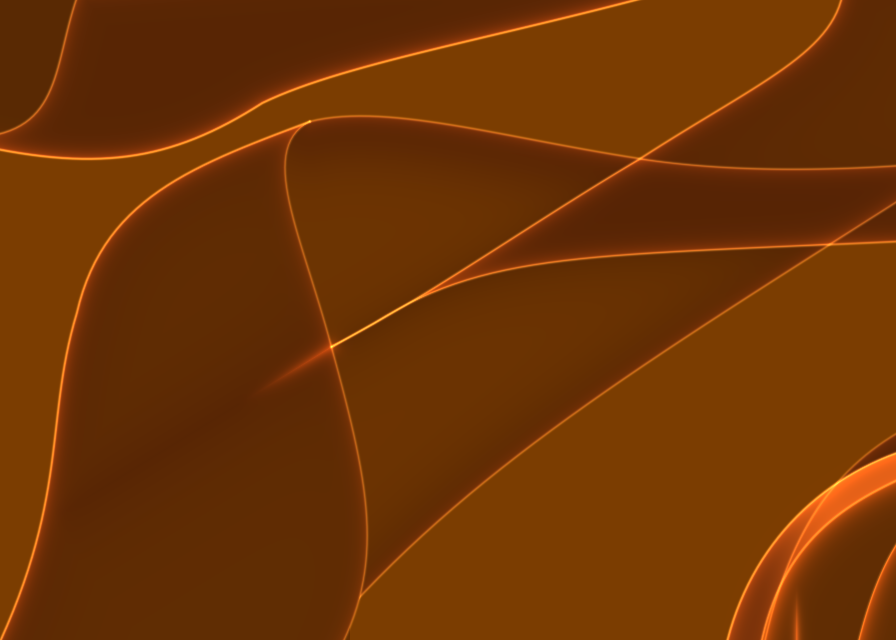
This background is drawn by a Shadertoy shader. Its source:

```glsl
// Translucent amber veils with glowing rims over a flat ochre ground.
// Every rim is a cubic curve; its signed distance (positive below the curve)
// gives fills, soft shadows and light. Units: hundredths of the canvas height.

const vec3 GROUND = vec3(0.484, 0.238, 0.002);
const vec3 VEIL   = vec3(0.425, 0.203, 0.008);
const vec3 BROWN  = vec3(0.378, 0.176, 0.012);
const vec3 UMBER  = vec3(0.335, 0.137, 0.018);
const vec3 SHADOW = vec3(0.285, 0.120, 0.012);
const vec3 FLAME  = vec3(0.930, 0.400, 0.100);
const vec3 CORE   = vec3(0.620, 0.400, 0.160);
const vec3 HALO   = vec3(0.330, 0.110, 0.030);
const float RIM_WIDTH  = 0.20;
const float HALO_WIDTH = 1.10;
const int   STEPS = 30;

float pixel;

// Nearest squared distance, and side flips for an upward ray
void addSegment(vec2 p, vec2 a, vec2 b, inout float nearest, inout float side) {
    vec2 ab = b - a, ap = p - a;
    vec2 gap = ap - ab * clamp(dot(ap, ab) / dot(ab, ab), 0.0, 1.0);
    nearest = min(nearest, dot(gap, gap));
    if ((a.x > p.x) != (b.x > p.x) && a.y + ab.y * (p.x - a.x) / ab.x > p.y) side = -side;
}

float straight(vec2 p, vec2 a, vec2 b) {
    float nearest = 1e6, side = -1.0;
    addSegment(p, a, b, nearest, side);
    return side * sqrt(nearest);
}

float curve(vec2 p, vec2 a, vec2 b, vec2 c, vec2 d) {
    float nearest = 1e6, side = -1.0;
    vec2 last = a;
    for (int i = 1; i <= STEPS; i++) {
        float t = float(i) / float(STEPS);
        vec2 bc = mix(b, c, t);
        vec2 next = mix(mix(mix(a, b, t), bc, t), mix(bc, mix(c, d, t), t), t);
        addSegment(p, last, next, nearest, side);
        last = next;
    }
    return side * sqrt(nearest);
}

// Chain two curves: sides combine by parity
float join(float s, float t) {
    return (s * t < 0.0 ? 1.0 : -1.0) * min(abs(s), abs(t));
}

float inside(float s) { return smoothstep(-pixel, pixel, s); }
float fade(float s, float width) { return exp(-abs(s) / width); }

// Thin bright rim plus a halo limited to one side by a mask
vec3 rim(float s, float strength, float mask) {
    float w = max(RIM_WIDTH, 0.7 * pixel);
    return strength * (CORE * exp(-s * s / (w * w)) + HALO * mask * fade(s, HALO_WIDTH));
}

void mainImage(out vec4 fragColor, in vec2 fragCoord) {
    vec2 p = fragCoord / iResolution.y * 100.0;
    pixel = 75.0 / iResolution.y;
    vec2 peak = vec2(48.4, 81.0), cross0 = vec2(51.8, 45.8), cross1 = vec2(100.0, 75.2);
    vec2 split = vec2(58.4, 49.5), far = vec2(150.0, 112.0);

    // Upper left band
    vec2 bend = vec2(41.0, 83.9), exitA = vec2(105.0, 101.5), exitK = vec2(12.4, 101.5);
    float band = join(curve(p, vec2(-2.0, 77.0), vec2(16.4, 73.2), vec2(27.4, 75.2), bend),
                      curve(p, bend, vec2(53.8, 90.1), vec2(76.6, 93.8), exitA));
    band = join(band, straight(p, exitA, far));
    float fold = join(curve(p, vec2(-1.5, 78.8), vec2(9.9, 80.7), vec2(8.4, 90.9), exitK),
                      straight(p, exitK, far));

    // Large veil: left rim, inner fold, top rim
    vec2 hip = vec2(12.0, 51.1);
    float left = join(curve(p, vec2(-1.1, -2.6), vec2(10.9, 22.4), vec2(6.9, 34.3), hip),
                      curve(p, hip, vec2(16.1, 69.0), vec2(30.1, 74.1), peak));
    float inner = join(curve(p, peak, vec2(40.1, 76.6), vec2(47.1, 63.5), cross0),
                       curve(p, cross0, vec2(57.7, 24.1), vec2(60.2, 12.4), vec2(52.9, -1.8)));
    float top = join(curve(p, peak, vec2(60.2, 84.0), vec2(78.5, 78.5), cross1),
                     curve(p, cross1, vec2(113.0, 73.2), vec2(128.0, 73.2), vec2(143.0, 74.3)));

    // Diagonal, the branch leaving it, and the lower rim
    vec2 exitD = vec2(131.8, 101.8);
    float diagonal = join(curve(p, cross0, vec2(67.5, 54.0), vec2(83.9, 65.7), cross1),
                          curve(p, cross1, vec2(118.6, 87.2), vec2(130.5, 91.8), exitD));
    diagonal = join(diagonal, straight(p, exitD, far));
    float branch = join(straight(p, cross0, split),
                        curve(p, split, vec2(76.6, 60.8), vec2(91.2, 59.9), vec2(143.2, 62.4)));
    float lower = curve(p, vec2(54.7, 5.1), vec2(76.6, 28.8), vec2(102.2, 44.3), vec2(143.2, 70.4));

    float sheet = inside(join(left, inner)), open = 1.0 - sheet;
    float under = inside(join(left, top)), strip = inside(join(diagonal, branch));
    float above = inside(-lower), belowD = inside(diagonal), belowE = inside(branch);

    // Fills and soft shadows
    vec3 veil = mix(VEIL, SHADOW, 0.75 * fade(lower, 4.0) * belowE);
    veil = mix(veil, SHADOW, 0.45 * fade(branch, 4.0) * belowE);
    vec3 pocket = mix(VEIL, UMBER, 0.9 * exp(-top * top / 60.0));
    pocket = mix(pocket, SHADOW, 0.3 * fade(diagonal, 3.0));
    vec3 col = mix(GROUND, mix(pocket, veil, belowD), under * open * mix(1.0, above, belowE));
    vec3 corner = mix(BROWN, UMBER, 0.8 * fade(diagonal, 7.0) + 0.2 * fade(top, 6.0));
    col = mix(col, corner, belowD * (1.0 - under));
    col = mix(col, mix(UMBER, BROWN, 0.3 * fade(branch, 6.0)), strip * under * open);
    float trail = straight(p, vec2(10.0, 20.0), cross0);
    vec3 leaf = mix(BROWN, UMBER, max(0.8 * fade(left, 6.0), 0.75 * fade(trail, 7.0)));
    col = mix(col, mix(leaf, UMBER, 0.35 * fade(inner, 3.0)), sheet);
    vec3 bandFill = mix(BROWN * 0.92, mix(BROWN, UMBER, 0.75), inside(fold));
    col = mix(col, bandFill, inside(-band));

    // Rims
    col += rim(band, 0.95, inside(-band)) + rim(fold, 0.55, inside(fold)) * inside(-band);
    col += rim(left, 0.85, sheet) + rim(inner, 0.42, sheet) + rim(top, 0.5, under);
    col += rim(diagonal, 0.7, strip) + rim(branch, 0.65, strip);
    col += rim(lower, 0.48, above) * open;
    col += HALO * fade(trail, 0.8) * smoothstep(37.0, 52.0, p.x) * 1.2;

    // Burning ring in the lower right
    float outer = curve(p, vec2(113.3, -1.5), vec2(116.8, 14.2), vec2(127.7, 25.2), vec2(141.4, 29.7));
    float hollow = curve(p, vec2(118.8, -1.0), vec2(121.9, 14.2), vec2(130.5, 20.6), vec2(141.4, 25.5));
    float shell = curve(p, vec2(119.3, -1.0), vec2(123.2, 17.0), vec2(130.5, 27.0), vec2(141.4, 33.0));
    float petal = curve(p, vec2(133.9, -1.0), vec2(135.9, 7.0), vec2(138.1, 12.4), vec2(141.4, 17.0));
    col = mix(col, UMBER, max(inside(outer), inside(shell)));
    col = mix(col, BROWN, inside(hollow));
    float heat = mix(0.2, 0.85, smoothstep(118.0, 131.0, p.x));
    col = mix(col, FLAME, inside(join(outer, hollow)) * heat);
    col += HALO * inside(hollow) * (fade(hollow, 1.6) + fade(petal, 1.2) * inside(petal));
    float spark = exp(-abs(p.x - 124.5) / 0.45) * (1.0 - smoothstep(0.0, 9.0, p.y));
    col += (FLAME - BROWN) * spark;
    col += rim(outer, 0.9, inside(outer)) + rim(hollow, 0.6, 0.5);
    col += rim(shell, 0.4, inside(shell)) + rim(petal, 0.45, inside(petal));

    fragColor = vec4(min(col, 1.0), 1.0);
}
```
